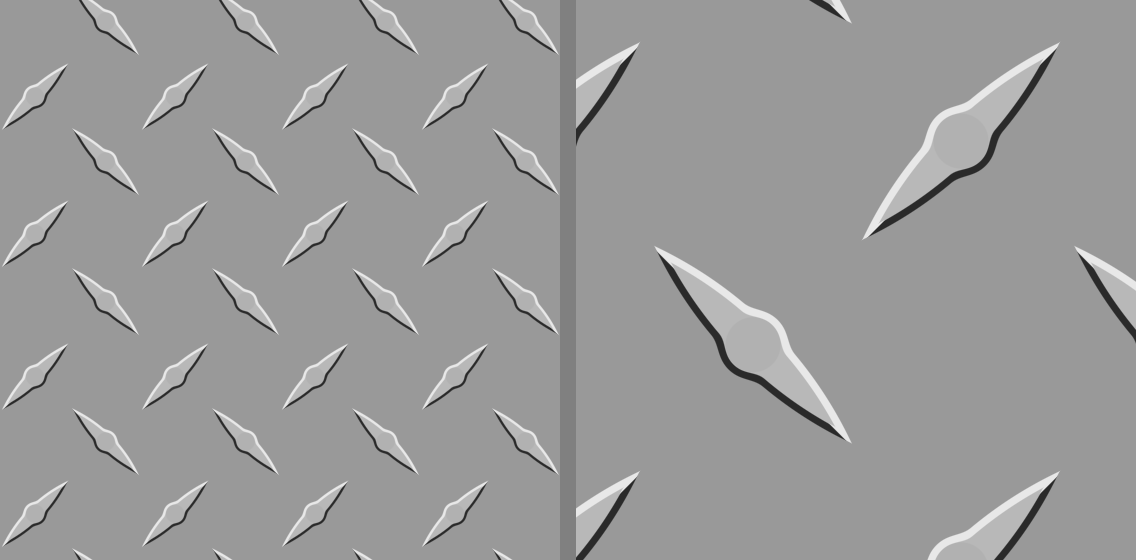
Left, the full canvas; right, a detail of the centre.
Reproduce this pattern procedurally as a Shadertoy shader.

```glsl
// Steel tread plate: raised lens-shaped lugs with round bosses, leaning left and right in turn.

// Layout, in cells (one cell holds one lug of each lean)
const float REPEATS = 4.0;                       // cells across and down
const vec2  RIGHT_CENTRE = vec2(0.250, 0.3203);  // lug leaning right
const vec2  LEFT_CENTRE = vec2(0.755, 0.846);    // lug leaning left
const float ROW_SHIFT = 0.0104;                  // alternate rows of right lugs move up and down

// Lug shape, in cells
const float HALF_LENGTH = 0.332;
const float HALF_WIDTH = 0.058;
const float BOSS_RADIUS = 0.083;
const float FILLET = 0.020;
const float LIT_WIDTH = 0.0175;
const float SHADE_WIDTH = 0.0165;
const float LIT_OVERLAP = 0.005;                 // how far the lit side wraps round the tips

// Colours
const vec3 PLATE = vec3(0.60);
const vec3 WING = vec3(0.72);
const vec3 BOSS = vec3(0.695);
const vec3 LIT = vec3(0.91);
const vec3 SHADE = vec3(0.165);

float smoothMin(float a, float b, float k) {
    float h = max(k - abs(a - b), 0.0) / k;
    return min(a, b) - 0.25 * k * h * h;
}

// Lens bounded by two arcs, pointed at both ends of the x axis
float lensDistance(vec2 p) {
    float radius = (HALF_LENGTH * HALF_LENGTH + HALF_WIDTH * HALF_WIDTH) / (2.0 * HALF_WIDTH);
    return length(vec2(p.x, abs(p.y) + radius - HALF_WIDTH)) - radius;
}

// Anti-aliased coverage of the region where d is negative
float coverage(float d, float pixel) {
    return 1.0 - smoothstep(-0.75 * pixel, 0.75 * pixel, d);
}

// Paints one right-leaning lug centred on the origin, lit from the upper left
vec3 paintLug(vec3 base, vec2 p, float pixel) {
    vec2 q = vec2(p.x + p.y, p.y - p.x) * 0.70711;
    float boss = length(q) - BOSS_RADIUS;
    float lug = smoothMin(lensDistance(q), boss, FILLET);

    // Flat top, then the bevelled rim
    vec3 top = mix(WING, BOSS, coverage(boss + LIT_WIDTH, pixel));
    float litSide = coverage(-q.y - LIT_OVERLAP, pixel);
    float rimWidth = mix(SHADE_WIDTH, LIT_WIDTH, litSide);
    float rim = 1.0 - coverage(lug + rimWidth, pixel);
    vec3 colour = mix(top, mix(SHADE, LIT, litSide), rim);

    return mix(base, colour, coverage(lug, pixel));
}

void mainImage(out vec4 fragColor, in vec2 fragCoord) {
    vec2 cell = fragCoord / iResolution.xy * REPEATS;
    float pixel = REPEATS / min(iResolution.x, iResolution.y);
    vec3 colour = PLATE;

    // Right-leaning lugs, with alternate rows shifted
    vec2 grid = cell - RIGHT_CENTRE + 0.5;
    vec2 local = fract(grid) - 0.5;
    local.y -= ROW_SHIFT * (1.0 - 2.0 * mod(floor(grid.y), 2.0));
    colour = paintLug(colour, local, pixel);

    // Left-leaning lugs are mirrored copies
    local = fract(cell - LEFT_CENTRE + 0.5) - 0.5;
    colour = paintLug(colour, vec2(-local.x, local.y), pixel);

    fragColor = vec4(colour, 1.0);
}
```
